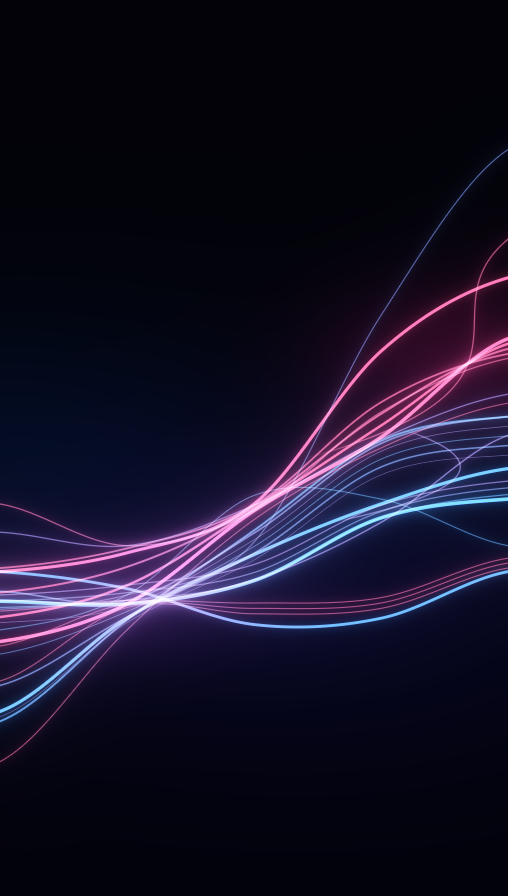
Reproduce this background procedurally as a WebGL 1 fragment shader.

```glsl
precision highp float;
uniform vec2 u_resolution;

const vec3 PINK = vec3(1.0, 0.25, 0.52);
const vec3 BLUE = vec3(0.18, 0.58, 1.0);
const vec3 VIOLET = vec3(0.56, 0.46, 1.0);

// Cubic interpolation weight of a knot at a given distance
float knotWeight(float d) {
  d = abs(d);
  if (d < 1.0) return (1.5 * d - 2.5) * d * d + 1.0;
  if (d < 2.0) return ((2.5 - 0.5 * d) * d - 4.0) * d + 2.0;
  return 0.0;
}

// Smooth height through five evenly spaced knots
float curve(float x, vec4 k, float end) {
  float s = x * 4.0;
  return k.x * (knotWeight(s) + knotWeight(s + 1.0))
    + k.y * knotWeight(s - 1.0) + k.z * knotWeight(s - 2.0)
    + k.w * knotWeight(s - 3.0)
    + end * (knotWeight(s - 4.0) + knotWeight(s - 5.0));
}

// Bright core with a tight and a wide halo
vec3 neon(float d, float width, vec3 tint) {
  float core = clamp((width * 0.001 - d) * u_resolution.y + 0.5, 0.0, 1.0);
  core *= min(1.0, 0.35 + 0.32 * width);
  float halo = width * (0.15 * exp(-d / 0.005) + 0.017 * exp(-d / 0.032));
  return mix(tint, vec3(1.0), 0.3) * core + tint * halo;
}

vec3 strand(vec2 p, vec4 k, float end, float width, vec3 tint) {
  float aspect = u_resolution.x / u_resolution.y;
  float y = curve(p.x, k, end);
  float slope = (curve(p.x + 0.002, k, end) - y) / (0.002 * aspect);
  float d = abs(p.y - y) / sqrt(1.0 + slope * slope);
  float middle = exp(-pow((p.x - 0.33) / 0.2, 2.0));
  return neon(d, width, mix(tint, vec3(0.72, 0.4, 0.95), 0.5 * middle));
}

// Strand whose horizontal place is a cubic of the scaled height v
vec3 upright(vec2 p, float centre, float size, vec4 c, vec2 span, vec3 tint) {
  float aspect = u_resolution.x / u_resolution.y;
  float v = (p.y - centre) / size;
  float x = c.x + v * (c.y + v * (c.z + v * c.w));
  float slope = (c.y + v * (2.0 * c.z + 3.0 * v * c.w)) * aspect / size;
  float d = abs(p.x - x) * aspect / sqrt(1.0 + slope * slope);
  float fade = smoothstep(span.x - 0.2, span.x, v)
    * (1.0 - smoothstep(span.y, span.y + 0.3, v));
  return neon(d, 0.7, tint) * fade;
}

float cloud(vec2 p, vec2 centre, vec2 size) {
  vec2 q = (p - centre) / size;
  return exp(-dot(q, q));
}

// Screen blend
vec3 blend(vec3 base, vec3 light) {
  return 1.0 - (1.0 - base) * (1.0 - min(light, 1.0));
}

void main() {
  vec2 p = gl_FragCoord.xy / u_resolution;

  // Night backdrop with faint coloured haze
  vec3 col = mix(vec3(0.008, 0.008, 0.045), vec3(0.006, 0.008, 0.03), p.y);
  col += vec3(0.0, 0.035, 0.075) * cloud(p, vec2(0.0, 0.49), vec2(0.45, 0.16));
  col += vec3(0.02, 0.02, 0.1) * cloud(p, vec2(0.6, 0.36), vec2(0.7, 0.2));
  col += vec3(0.14, 0.015, 0.07) * cloud(p, vec2(0.9, 0.6), vec2(0.25, 0.08));
  col += vec3(0.1, 0.02, 0.1) * cloud(p, vec2(0.15, 0.33), vec2(0.3, 0.06));

  // Thin pink and blue fans
  for (int i = 0; i < 3; i++) {
    float t = float(i) / 2.0;
    col = blend(col, strand(p, mix(vec4(0.318, 0.33, 0.327, 0.333),
      vec4(0.24, 0.322, 0.315, 0.321), t), 0.377 - 0.011 * t, 0.6, PINK));
    col = blend(col, strand(p, mix(vec4(0.336, 0.347, 0.37, 0.436),
      vec4(0.322, 0.33, 0.352, 0.422), t), 0.463 - 0.015 * t, 0.7,
      mix(VIOLET, BLUE, t)));
  }
  for (int i = 0; i < 5; i++) {
    float t = float(i) / 4.0;
    col = blend(col, strand(p, mix(vec4(0.34, 0.33, 0.405, 0.505),
      vec4(0.2, 0.305, 0.375, 0.47), t), 0.535 - 0.043 * t,
      0.6 + 0.3 * cos(t * 9.0), mix(BLUE, VIOLET, 0.5 + 0.5 * sin(t * 8.0))));
  }

  // Pink ribbon pinched at the middle
  for (int i = 0; i < 4; i++) {
    float t = float(i) / 3.0;
    col = blend(col, strand(p, mix(vec4(0.366, 0.388, 0.436, 0.551),
      vec4(0.284, 0.326, 0.43, 0.512), t), 0.605 + 0.017 * t,
      1.0 + 0.9 * t * t, PINK));
  }

  // Fine single threads
  col = blend(col, strand(p, vec4(0.4375, 0.391, 0.43, 0.54), 0.6, 0.7, PINK));
  col = blend(col, strand(p, vec4(0.406, 0.391, 0.436, 0.51), 0.56, 0.7, VIOLET));
  col = blend(col, strand(p, vec4(0.15, 0.297, 0.42, 0.5), 0.55, 0.6, PINK));
  col = blend(col, strand(p, vec4(0.32, 0.336, 0.395, 0.648), 0.833, 0.6,
    vec3(0.36, 0.5, 1.0)));
  col = blend(col, strand(p, vec4(0.297, 0.336, 0.447, 0.443), 0.391, 0.6, BLUE));
  col = blend(col, strand(p, vec4(0.33, 0.327, 0.353, 0.417), 0.514, 0.8, VIOLET));
  col = blend(col, upright(p, 0.629, 0.11,
    vec4(0.933, 0.0115, -0.046, 0.115), vec2(-1.1, 1.2), PINK));
  col = blend(col, upright(p, 0.479, 0.0326,
    vec4(0.906, 0.0, -0.069, 0.0), vec2(-1.7, 1.0), VIOLET));

  // Bold glowing strands
  col = blend(col, strand(p, vec4(0.362, 0.383, 0.4375, 0.608), 0.69, 1.7, PINK));
  col = blend(col, strand(p, vec4(0.362, 0.343, 0.303, 0.31), 0.362, 1.6, BLUE));
  col = blend(col, strand(p, vec4(0.206, 0.31, 0.381, 0.4375), 0.477, 1.8, BLUE));
  col = blend(col, strand(p, vec4(0.329, 0.326, 0.352, 0.422), 0.443, 2.0, BLUE));
  col = blend(col, strand(p, vec4(0.195, 0.308, 0.408, 0.508), 0.535, 1.1, BLUE));

  gl_FragColor = vec4(col, 1.0);
}
```
